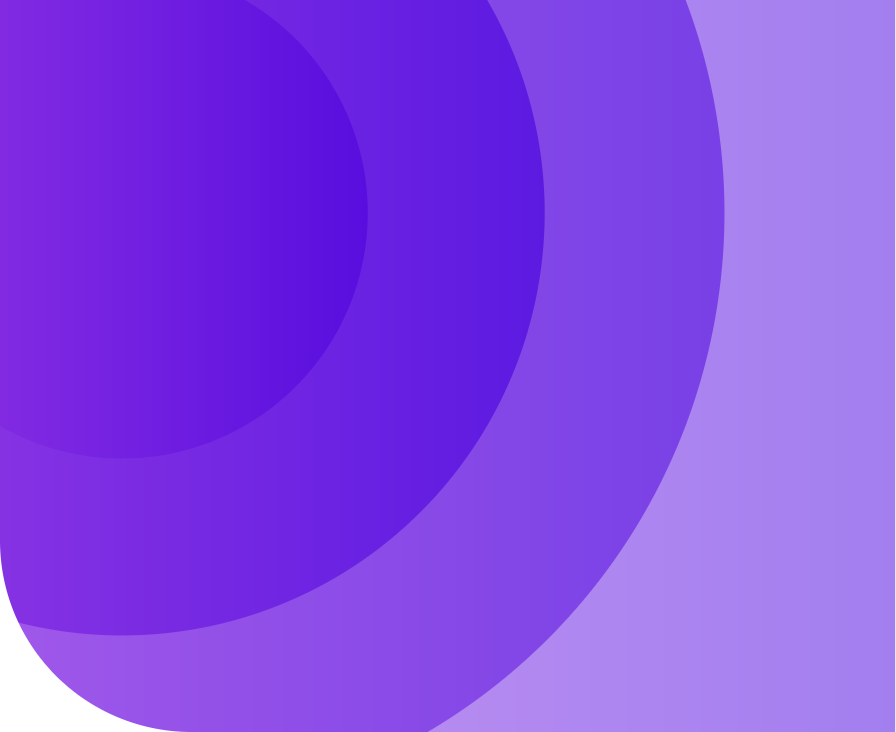
Give the GLSL for this background, as a Shadertoy shader.

```glsl
// Concentric violet discs on a lilac card with one rounded corner.
// Each disc is an antialiased circle distance with its own left-to-right
// gradient; lengths are in units of the canvas height.

#define CENTER vec2(0.1667, 0.7093)
#define OUTER_RADIUS 0.823
#define MIDDLE_RADIUS 0.5774
#define INNER_RADIUS 0.3357
#define CORNER_RADIUS 0.2616
#define RIGHT_GAP 0.0011

// Share of the pixel inside a shape, from its signed distance
float coverage(float dist) {
    return clamp(0.5 - dist * iResolution.y, 0.0, 1.0);
}

// Blend a disc over the base; its gradient runs from x = 0 to its right rim
vec3 addDisc(vec3 base, vec2 p, float radius, vec3 leftColor, vec3 rimColor) {
    float t = clamp(p.x / (CENTER.x + radius), 0.0, 1.0);
    float dist = length(p - CENTER) - radius;
    return mix(base, mix(leftColor, rimColor, t), coverage(dist));
}

// Distance to the card: rounded lower left corner, thin gap on the right
float cardDistance(vec2 p, float aspect) {
    float corner = length(max(CORNER_RADIUS - p, 0.0)) - CORNER_RADIUS;
    return max(corner, p.x - aspect + RIGHT_GAP);
}

void mainImage(out vec4 fragColor, in vec2 fragCoord) {
    vec2 p = fragCoord / iResolution.y;
    float aspect = iResolution.x / iResolution.y;

    // Lilac backdrop
    vec3 color = mix(vec3(0.78, 0.59, 0.95), vec3(0.635, 0.495, 0.937), p.x / aspect);

    // Discs from the largest to the smallest
    color = addDisc(color, p, OUTER_RADIUS, vec3(0.625, 0.345, 0.915), vec3(0.47, 0.25, 0.902));
    color = addDisc(color, p, MIDDLE_RADIUS, vec3(0.522, 0.196, 0.89), vec3(0.361, 0.1, 0.882));
    color = addDisc(color, p, INNER_RADIUS, vec3(0.508, 0.165, 0.886), vec3(0.347, 0.055, 0.873));

    // White outside the card
    color = mix(vec3(1.0), color, coverage(cardDistance(p, aspect)));
    fragColor = vec4(color, 1.0);
}
```
